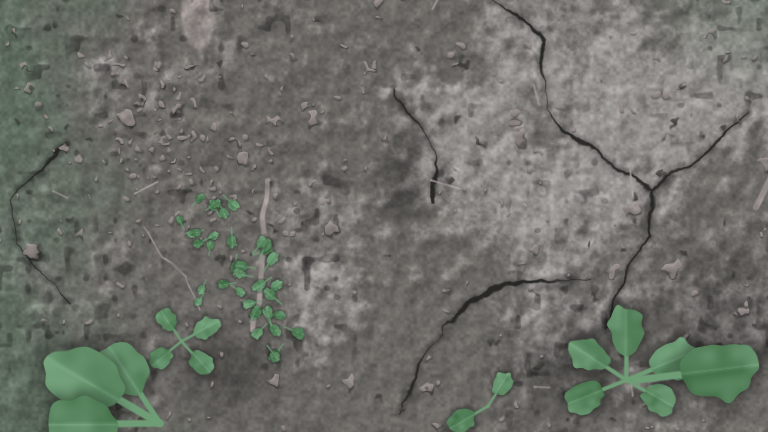
Write a WebGL 1 fragment shader that draws this texture.

```glsl
precision highp float;
// Damp, cracked earth with pale clods, dry straw and young green plants.
// Soil is layered value noise; cracks are warped polylines; clods are
// jittered cells; leaves are ruffled ellipses placed by loops.
uniform vec2 u_resolution;
#define SOIL vec3(0.415, 0.405, 0.39)
#define PALE vec3(0.585, 0.57, 0.56)
#define MOSS vec3(0.36, 0.43, 0.37)
#define DARK vec3(0.19, 0.19, 0.175)
#define CLOD vec3(0.66, 0.62, 0.61)
#define LEAF vec3(0.43, 0.61, 0.46)
#define LEAF_DEEP vec3(0.25, 0.42, 0.27)
#define SOFT 0.0028
#define GRAIN 0.17
#define CRACK_WIDTH 0.0042

float hash(vec2 p) {
  vec3 q = fract(p.xyx * vec3(0.1031, 0.103, 0.0973));
  q += dot(q, q.yzx + 33.33);
  return fract((q.x + q.y) * q.z);
}
vec2 hash2(vec2 p) { return vec2(hash(p), hash(p + 71.7)); }
float noise(vec2 p) {
  vec2 i = floor(p), f = fract(p);
  f = f * f * (3.0 - 2.0 * f);
  return mix(mix(hash(i), hash(i + vec2(1, 0)), f.x),
             mix(hash(i + vec2(0, 1)), hash(i + 1.0), f.x), f.y);
}
float fbm(vec2 p) {
  float sum = 0.0, amp = 0.5;
  for (int i = 0; i < 5; i++) {
    sum += amp * noise(p);
    p = mat2(1.6, 1.2, -1.2, 1.6) * p + 7.3;
    amp *= 0.5;
  }
  return sum;
}
float segment(vec2 p, vec2 a, vec2 b) {
  vec2 d = b - a;
  return length(p - a - d * clamp(dot(p - a, d) / dot(d, d), 0.0, 1.0));
}
float path(vec2 p, vec2 a, vec2 b, vec2 c, vec2 d) {
  return min(segment(p, a, b), min(segment(p, b, c), segment(p, c, d)));
}
float cover(float d, float soft) { return 1.0 - smoothstep(-soft, soft, d); }
float blob(vec2 p, float x, float y, float w, float h) {
  vec2 q = (p - vec2(x, y)) / vec2(w, h);
  return exp(-dot(q, q));
}

vec3 soil(vec2 p) {
  float broad = fbm(p * 4.0), fine = fbm(p * 28.0 + 5.0);
  float relief = fine - fbm(p * 28.0 + vec2(4.7, 5.35));
  float dry = 0.85 * blob(p, 1.4, 0.78, 0.46, 0.36) + 0.3 * blob(p, 1.1, 0.45, 0.4, 0.25);
  dry += 1.6 * (broad - 0.5) + 1.1 * (fine - 0.5);
  vec3 col = mix(SOIL, PALE, smoothstep(0.1, 0.75, dry));
  float crust = length((p - vec2(0.46, 0.97)) / vec2(0.045, 0.1)) + broad - 1.5;
  col = mix(col, CLOD * 0.92, 0.75 * cover(crust, 0.12));
  float moss = 1.0 - smoothstep(0.0, 0.38, p.x + 0.5 * broad - 0.25);
  moss += 0.6 * blob(p, 1.78, 1.0, 0.2, 0.16);
  col = mix(col, MOSS, 0.8 * min(moss, 1.0));
  float damp = blob(p, 0.93, 0.58, 0.05, 0.1) + 0.7 * blob(p, 1.32, 0.14, 0.14, 0.1);
  damp += 0.6 * blob(p, 1.68, 0.28, 0.2, 0.15) + blob(p, 0.52, 0.14, 0.1, 0.09);
  float pits = smoothstep(0.72, 0.9, noise(p * 45.0)) * smoothstep(0.4, 0.6, broad);
  col *= (1.0 - 0.32 * damp * (0.5 + broad)) * (1.0 - 0.28 * pits + 0.5 * relief);
  return col * (1.0 + GRAIN * (noise(p * 130.0) - 0.5));
}

// Irregular crumbs, crowded around one heap, shaded from above
void clods(inout vec3 col, vec2 p, float scale) {
  vec2 g = p * scale + 0.6 * (vec2(noise(p * 70.0), noise(p * 70.0 + 9.0)) - 0.5);
  float crowd = 0.05 + 0.4 * blob(p, 0.42, 0.62, 0.2, 0.16), soft = SOFT * scale;
  for (int k = 0; k < 9; k++) {
    vec2 cell = floor(g) + vec2(mod(float(k), 3.0), floor(float(k) / 3.0)) - 1.0;
    vec2 rnd = hash2(cell + scale), d = g - cell - 0.2 - 0.6 * rnd;
    float kind = hash(cell + 3.1 * scale), r = 0.14 + 0.22 * rnd.x * rnd.y;
    if (kind > crowd) continue;
    col *= 1.0 - 0.4 * cover(length(d + vec2(-0.04, 0.12)) - r, 2.0 * soft);
    vec3 tint = mix(CLOD, DARK * 1.6, step(kind, 0.012)) * (0.9 + 0.5 * d.y);
    col = mix(col, tint, 0.85 * cover(length(d) - r, soft));
  }
}

void cracks(inout vec3 col, vec2 p) {
  vec2 q = p + 0.045 * (vec2(fbm(p * 13.0), fbm(p * 13.0 + 31.0)) - 0.48);
  float d = path(q, vec2(1.13, 1.02), vec2(1.26, 0.9), vec2(1.26, 0.74), vec2(1.51, 0.55));
  d = min(d, path(q, vec2(1.73, 0.74), vec2(1.51, 0.55), vec2(1.5, 0.45), vec2(1.4, 0.25)));
  d = min(d, path(q, vec2(1.36, 0.35), vec2(1.17, 0.34), vec2(1.02, 0.25), vec2(0.93, 0.04)));
  d = min(d, path(q, vec2(0.92, 0.8), vec2(0.98, 0.69), vec2(1.0, 0.64), vec2(1.01, 0.53)));
  d = min(d, path(q, vec2(0.15, 0.66), vec2(0.02, 0.54), vec2(0.05, 0.42), vec2(0.17, 0.3)));
  float width = CRACK_WIDTH * (1.5 * noise(p * 9.0 + 2.0) - 0.15);
  col = mix(col * (1.0 - 0.2 * cover(d - 0.009, 0.009)), DARK * 0.7, 0.9 * cover(d - width, SOFT));
}

void straw(inout vec3 col, vec2 p) {
  vec2 g = p * 4.5, cell = floor(g), rnd = hash2(cell + 17.0);
  vec2 mid = cell + 0.35 + 0.3 * rnd, arm = 0.2 * rnd.y * cos(6.283 * rnd.x - vec2(0, 1.571));
  float d = segment(g, mid - arm, mid + arm) / 4.5 - 0.002 + step(hash(cell + 5.0), 0.55);
  vec2 q = p + 0.012 * (noise(p * 20.0) - 0.5);
  d = min(d, path(q, vec2(0.33, 0.47), vec2(0.37, 0.4), vec2(0.43, 0.36), vec2(0.46, 0.28)) - 0.0015);
  d = min(d, segment(q, vec2(0.618, 0.58), vec2(0.59, 0.24)) - 0.006);
  d = min(d, segment(p, vec2(1.79, 0.6), vec2(1.75, 0.52)) - 0.007);
  col = mix(col, CLOD * (0.85 + 0.3 * noise(p * 60.0)), 0.8 * cover(d, SOFT));
}

// Stalk, shadow and veined blade
void leaf(inout vec3 col, vec2 p, vec2 root, float angle, float len, float seed) {
  vec2 dir = vec2(cos(angle), sin(angle)), v = (p - root) / len;
  vec2 q = vec2(dot(v, dir), dot(v, vec2(-dir.y, dir.x))), e = q - vec2(0.68, 0);
  if (dot(q, q) > 2.5) return;
  float soft = SOFT / len, ruffle = noise(q * 8.0 + seed) - 0.5;
  float blade = length(e * vec2(1, 1.35 - 0.5 * e.x)) - 0.32 - 0.12 * ruffle;
  col *= 1.0 - 0.38 * cover(blade - 0.05, 0.16);
  col = mix(col, LEAF, cover(segment(q, vec2(0), vec2(0.5, 0)) - 0.03, soft));
  float light = 0.25 + 0.6 * hash(vec2(seed, 4)) + 0.5 * (ruffle + e.x) + 0.12 * sign(e.y);
  light += 0.35 * cover(abs(e.y) - 0.012, soft + 0.01);
  col = mix(col, mix(LEAF_DEEP, LEAF, clamp(light, 0.0, 1.15)), cover(blade, soft));
}
void rosette(inout vec3 col, vec2 p, vec2 root, float count, float start, float turn, float size) {
  for (float k = 0.0; k < 5.0; k++) {
    if (k >= count) break;
    vec2 rnd = hash2(vec2(k + 40.0 * root.x, 8));
    leaf(col, p, root, start + turn * (k + 0.3 * rnd.x), size * (0.75 + 0.4 * rnd.y), k + 40.0 * root.x);
  }
}

void main() {
  vec2 p = gl_FragCoord.xy / u_resolution.y;
  vec3 col = soil(p);
  cracks(col, p);
  clods(col, p, 42.0);
  clods(col, p, 23.0);
  straw(col, p);
  // Creeping sprig
  for (float k = 0.0; k < 36.0; k++) {
    vec2 rnd = hash2(vec2(k, 2)) - 0.5;
    vec2 at = mix(vec2(0.48, 0.52), vec2(0.6, 0.22), k / 35.0) + rnd * vec2(0.19, 0.09);
    leaf(col, p, at, 6.283 * hash(vec2(k, 9)), 0.042 + 0.02 * rnd.x, k);
  }
  // Larger plants along the lower edge
  rosette(col, p, vec2(0.42, 0.21), 4.0, 2.0, 1.5, 0.09);
  rosette(col, p, vec2(0.37, 0.02), 3.0, 2.1, 0.5, 0.27);
  rosette(col, p, vec2(1.13, 0.06), 2.0, 0.6, 2.7, 0.11);
  rosette(col, p, vec2(1.45, 0.12), 5.0, -0.8, 1.05, 0.16);
  leaf(col, p, vec2(1.47, 0.12), 0.12, 0.28, 6.0);
  gl_FragColor = vec4(col, 1);
}
```
